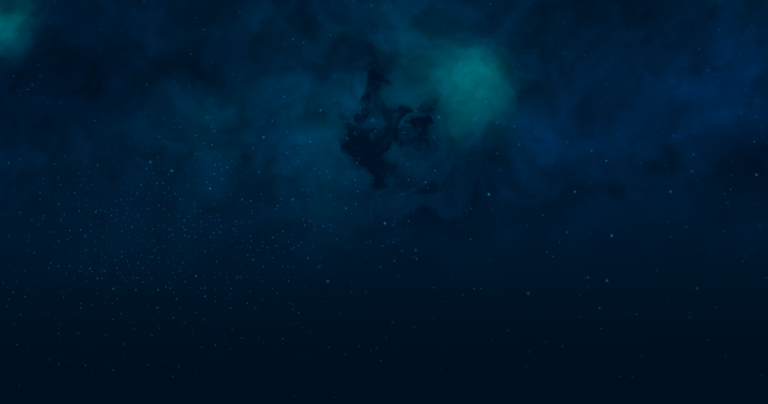
This background is drawn by a Shadertoy shader. Its source:

```glsl
// Deep blue night sky with a teal nebula, a ragged dust cloud and scattered stars.
#define ABYSS vec3(0.0, 0.060, 0.122)
#define NIGHT vec3(0.0, 0.100, 0.195)
#define OCEAN vec3(0.0, 0.225, 0.340)
#define TEAL vec3(0.0, 0.365, 0.400)
#define COBALT vec3(0.0, 0.155, 0.315)
#define DUST vec3(0.0, 0.060, 0.135)
#define STAR_COLOR vec3(0.08, 0.46, 0.58)
#define WARP 0.16
#define TEXTURE 0.75
#define STAR_GAIN 0.85

float hash(vec2 p) {
    vec3 q = fract(p.xyx * vec3(0.1031, 0.1030, 0.0973));
    q += dot(q, q.yzx + 33.33);
    return fract((q.x + q.y) * q.z);
}

float noise(vec2 p) {
    vec2 i = floor(p), f = fract(p);
    f = f * f * (3.0 - 2.0 * f);
    return mix(mix(hash(i), hash(i + vec2(1, 0)), f.x),
               mix(hash(i + vec2(0, 1)), hash(i + vec2(1, 1)), f.x), f.y);
}

float fbm(vec2 p) {
    float sum = 0.0, amp = 0.5;
    for (int i = 0; i < 6; i++) {
        sum += amp * noise(p);
        p = mat2(1.6, 1.2, -1.2, 1.6) * p + 7.3;
        amp *= 0.55;
    }
    return sum * 0.92;
}

// Soft elliptical glow, 1 at its centre
float glow(vec2 p, vec2 centre, vec2 size) {
    vec2 d = (p - centre) / size;
    return exp(-dot(d, d));
}

// One jittered star per cell, kept with the given probability
float stars(vec2 p, float cells, float radius, float chance) {
    vec2 g = p * cells, id = floor(g);
    vec2 spot = 0.2 + 0.6 * vec2(hash(id + 11.0), hash(id + 47.0));
    float d = length(fract(g) - spot) / cells;
    float kept = step(hash(id + 83.0), chance);
    float power = 0.2 + 0.8 * pow(hash(id + 131.0), 2.0);
    return kept * power * exp(-d * d / (radius * radius));
}

vec3 nebula(vec2 p) {
    vec2 bend = vec2(fbm(p * 5.0), fbm(p * 5.0 + 19.0)) - 0.5;
    vec2 q = p + WARP * bend;
    float cloud = fbm(q * 6.0 + 3.0);
    float wisps = clamp(0.95 + 2.2 * (cloud - 0.5), 0.3, 1.6);

    // Vertical fall-off towards the bottom
    vec3 col = mix(ABYSS, NIGHT, smoothstep(0.05, 0.60, p.y));

    // Wide blue haze
    float haze = 0.66 * glow(q, vec2(0.95, 0.80), vec2(0.40, 0.25))
               + 0.36 * glow(q, vec2(0.58, 0.72), vec2(0.24, 0.14))
               + 0.30 * glow(q, vec2(0.80, 0.56), vec2(0.16, 0.14))
               + 0.25 * glow(q, vec2(0.88, 0.97), vec2(0.16, 0.08))
               + 0.16 * glow(q, vec2(0.55, 0.47), vec2(0.38, 0.16));
    col = mix(col, OCEAN, clamp(haze * wisps, 0.0, 0.9));
    float cobalt = 0.70 * glow(q, vec2(1.78, 0.78), vec2(0.24, 0.14))
                 + 0.40 * glow(q, vec2(1.48, 0.68), vec2(0.26, 0.20));
    col = mix(col, COBALT, clamp(cobalt * wisps, 0.0, 0.9));

    // Dim lanes on both flanks
    float lanes = 0.60 * glow(q, vec2(0.20, 0.77), vec2(0.24, 0.13))
                + 0.50 * glow(q, vec2(0.56, 0.85), vec2(0.18, 0.06))
                + 0.50 * glow(q, vec2(1.86, 0.56), vec2(0.20, 0.09))
                + 0.35 * glow(q, vec2(1.45, 0.97), vec2(0.24, 0.07));
    col = mix(col, DUST, clamp(lanes * wisps, 0.0, 0.75));

    // Teal core and corner glows
    float core = 0.62 * glow(q, vec2(1.07, 0.80), vec2(0.15, 0.13))
               + 0.55 * glow(q, vec2(1.18, 0.80), vec2(0.09, 0.085))
               + 0.42 * glow(q, vec2(1.16, 0.69), vec2(0.09, 0.08));
    col = mix(col, TEAL, 0.92 * (1.0 - exp(-1.5 * core * core * (0.4 + wisps))));
    float corners = 0.70 * glow(q, vec2(0.0, 0.95), vec2(0.07, 0.10))
                  + 0.35 * glow(q, vec2(1.77, 0.99), vec2(0.07, 0.03));
    col = mix(col, TEAL, clamp(corners * wisps, 0.0, 0.8));

    // Fine gas texture, strongest in the upper half
    float grain = fbm(q * 17.0 + 31.0) - 0.5;
    col *= 1.0 + TEXTURE * grain * smoothstep(0.25, 0.65, p.y);

    // Ragged dust cloud with a plume above and a faint trail below
    vec2 torn = p + 0.10 * (vec2(fbm(p * 13.0 + 2.0), fbm(p * 13.0 + 41.0)) - 0.5);
    float body = glow(torn, vec2(0.94, 0.68), vec2(0.125, 0.075))
               + 0.75 * glow(torn, vec2(0.92, 0.57), vec2(0.055, 0.055))
               + 0.50 * glow(torn, vec2(0.93, 0.83), vec2(0.05, 0.10));
    float tatter = 2.6 * (fbm(torn * 16.0 + 5.0) - 0.5);
    float dust = smoothstep(0.15, 1.0, body + tatter * smoothstep(0.0, 0.45, body));
    col = mix(col, DUST, 0.92 * dust);
    float trail = glow(p, vec2(1.09, 0.50), vec2(0.17, 0.10));
    col = mix(col, DUST, 0.75 * trail * smoothstep(0.42, 0.62, fbm(q * vec2(16.0, 24.0))));
    return col;
}

void mainImage(out vec4 fragColor, in vec2 fragCoord) {
    // Canvas units: height is 1, sky laid out for a width of 1.896
    vec2 p = fragCoord / iResolution.xy * vec2(1.896, 1.0);
    vec3 col = nebula(p);

    // Fine star dust to the left, sparse brighter stars elsewhere
    float band = glow(p, vec2(0.45, 0.42), vec2(0.36, 0.19));
    float field = smoothstep(0.02, 0.25, p.y) * (1.0 - 0.7 * smoothstep(0.6, 0.8, p.y));
    float light = 0.50 * stars(p, 78.0, 0.0019, 0.02 + 0.48 * band)
                + 0.60 * stars(p + 3.7, 42.0, 0.0022, 0.05 + 0.20 * band) * field
                + 0.85 * stars(p + 9.1, 14.0, 0.0032, 0.12) * field;
    col += STAR_COLOR * light * STAR_GAIN;

    fragColor = vec4(col, 1.0);
}
```
